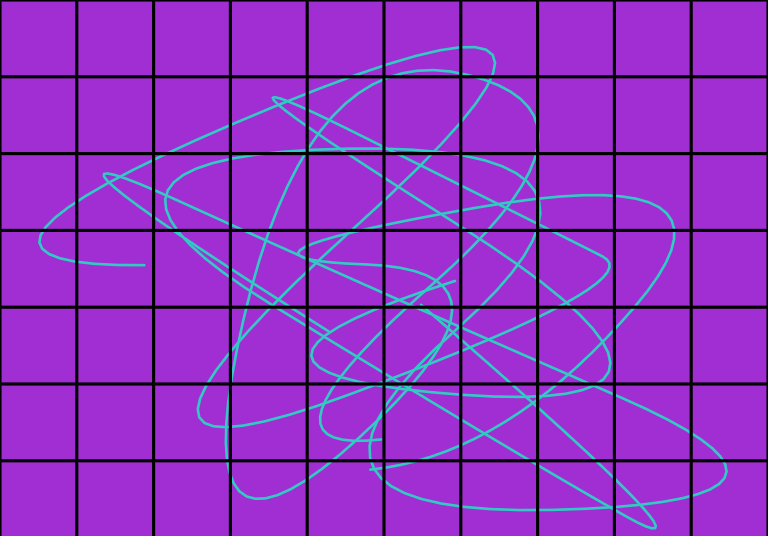
Give the GLSL for this pattern, as a Shadertoy shader.

```glsl
// Looping teal threads on purple, under a black square grid.

const vec3 PURPLE = vec3(0.63, 0.18, 0.825);
const vec3 TEAL   = vec3(0.19, 0.80, 0.77);
const vec3 BLACK  = vec3(0.0);

const float CELL = 0.1;            // grid spacing, in canvas widths
const float GRID_WIDTH = 0.0041;
const float THREAD_WIDTH = 0.0034;
const int THREADS = 3;
const int BENDS = 8;               // curve pieces per thread
const int STEPS = 18;              // straight steps per curve piece

float hash(float n) {
    return fract(sin(n * 91.73) * 437.585);
}

// Scattered control point: an even-spread sequence with random jitter
vec2 controlPoint(float n, vec2 size) {
    vec2 spread = fract(n * vec2(0.618, 0.755) + vec2(0.13, 0.41));
    vec2 jitter = vec2(hash(n + 3.1), hash(n + 57.7)) - 0.5;
    return size * (0.5 + 1.15 * (spread - 0.5 + 0.4 * jitter));
}

float segmentDistance(vec2 p, vec2 a, vec2 b) {
    vec2 ab = b - a;
    float t = clamp(dot(p - a, ab) / max(dot(ab, ab), 1e-8), 0.0, 1.0);
    return length(p - a - ab * t);
}

vec2 bezier(vec2 a, vec2 b, vec2 c, float t) {
    return mix(mix(a, b, t), mix(b, c, t), t);
}

float bezierDistance(vec2 p, vec2 a, vec2 b, vec2 c) {
    float d = 1e3;
    vec2 previous = a;
    for (int i = 1; i <= STEPS; i++) {
        vec2 next = bezier(a, b, c, float(i) / float(STEPS));
        d = min(d, segmentDistance(p, previous, next));
        previous = next;
    }
    return d;
}

// Smooth chain of curves joined at the midpoints of its control points
float threadDistance(vec2 p, float seed, vec2 size) {
    float d = 1e3;
    vec2 a = controlPoint(seed, size);
    vec2 b = controlPoint(seed + 1.0, size);
    for (int i = 0; i < BENDS; i++) {
        vec2 c = controlPoint(seed + float(i) + 2.0, size);
        d = min(d, bezierDistance(p, 0.5 * (a + b), b, 0.5 * (b + c)));
        a = b;
        b = c;
    }
    return d;
}

float gridDistance(vec2 p, float cell) {
    vec2 d = abs(fract(p / cell + 0.5) - 0.5) * cell;
    return min(d.x, d.y);
}

// Antialiased coverage of a line of the given width
float lineMask(float d, float width, float pixel) {
    return clamp(0.5 + (0.5 * width - d) / pixel, 0.0, 1.0);
}

void mainImage(out vec4 fragColor, in vec2 fragCoord) {
    float pixel = 1.0 / iResolution.x;
    vec2 size = iResolution.xy * pixel;
    // Measured from the top left, so the grid starts in that corner
    vec2 p = vec2(fragCoord.x, iResolution.y - fragCoord.y) * pixel;

    float thread = 1e3;
    for (int i = 0; i < THREADS; i++) {
        thread = min(thread, threadDistance(p, float(i) * 23.0 + 5.0, size));
    }

    vec3 color = mix(PURPLE, TEAL, lineMask(thread, THREAD_WIDTH, pixel));
    color = mix(color, BLACK, lineMask(gridDistance(p, CELL), GRID_WIDTH, pixel));
    fragColor = vec4(color, 1.0);
}
```
